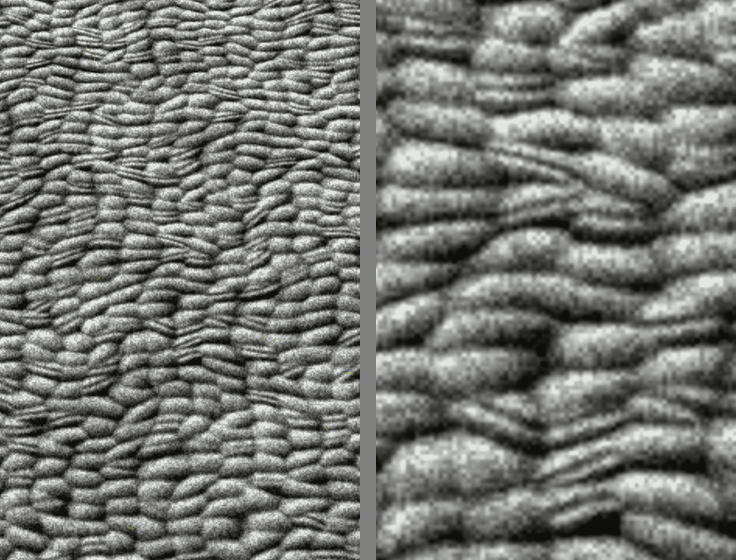
Left, the full canvas; right, a detail of the centre.
This texture is drawn by a Shadertoy shader. Its source:

```glsl
// A pebbled dark foam mat receding from the viewer, lit from the far side.

const vec2  CELL = vec2(0.064, 0.036);      // pebble spacing at the near edge
const float RECEDE = 0.30;                  // strength of the perspective
const vec2  RADII = vec2(1.18, 0.68);       // pebble half axes, in cell heights
const float TILT = 0.85;                    // spread of pebble angles
const float CREASE_SHARPNESS = 11.0;
const float FLOOR_HEIGHT = -0.5;
const float GROOVE_DEPTH = 0.30;
const vec2  LIGHT_STEP = vec2(-0.03, 0.11); // towards the light, in cells
const float BASE_TONE = 0.53;
const float RELIEF = 1.22;
const float GRAIN = 0.42;
const float GRAIN_FREQUENCY = 360.0;
const int   FIBRES = 8;
const vec3  SHADOW = vec3(0.055, 0.055, 0.045);
const vec3  SHEEN = vec3(0.89, 0.90, 0.89);
const vec3  FIBRE_COLOUR = vec3(0.55, 0.60, 0.22);

vec2 hash2(vec2 p) {
    vec3 q = fract(p.xyx * vec3(0.1031, 0.1030, 0.0973));
    q += dot(q, q.yzx + 33.33);
    return fract((q.xx + q.yz) * q.zy);
}

float valueNoise(vec2 p) {
    vec2 i = floor(p), f = fract(p);
    f = f * f * (3.0 - 2.0 * f);
    float low = mix(hash2(i).x, hash2(i + vec2(1, 0)).x, f.x);
    float high = mix(hash2(i + vec2(0, 1)).x, hash2(i + vec2(1, 1)).x, f.x);
    return mix(low, high, f.y);
}

// Layered sines bend the stacked columns.
vec2 bend(vec2 p) {
    return p + vec2(0.22 * sin(p.y * 0.55 + p.x * 0.4) + 0.12 * sin(p.y * 1.3 - p.x),
                    0.35 * sin(p.x * 0.9 + p.y * 0.25) + 0.12 * sin(p.x * 2.1 - p.y * 0.6));
}

// Smooth maximum of rotated domes, some split by a lengthwise groove.
float pebbleHeight(vec2 p) {
    float total = exp(CREASE_SHARPNESS * FLOOR_HEIGHT);
    for (int i = -1; i <= 1; i++) {
        float column = floor(p.x) + float(i);
        float y = p.y + 5.0 * hash2(vec2(column, 7.0)).x;
        for (int j = -2; j <= 2; j++) {
            vec2 id = vec2(column, floor(y) + float(j));
            vec2 place = hash2(id + 11.0), shape = hash2(id + 53.0);
            vec2 centre = id + 0.5 + (place - 0.5) * vec2(0.42, 0.42);
            vec2 d = (vec2(p.x, y) - centre) * vec2(CELL.x / CELL.y, 1.0);
            float angle = 0.08 + TILT * (shape.x - 0.5);
            float c = cos(angle), s = sin(angle);
            d = vec2(c * d.x + s * d.y, c * d.y - s * d.x);
            d.y += 0.2 * (place.x - 0.5) * d.x * d.x;
            d /= RADII * mix(vec2(0.86, 1.15), vec2(1.14, 0.90), shape.y);
            float groove = smoothstep(0.68, 0.85, place.y) * exp(-d.y * d.y * 22.0);
            float dome = 1.0 - dot(d, d) - GROOVE_DEPTH * groove;
            total += exp(CREASE_SHARPNESS * dome);
        }
    }
    return log(total) / CREASE_SHARPNESS;
}

float fibreMask(vec2 uv, float aspect) {
    float mask = 0.0;
    for (int i = 0; i < FIBRES; i++) {
        vec2 start = hash2(vec2(float(i), 91.0)) * vec2(aspect, 1.0);
        vec2 aim = hash2(vec2(float(i), 37.0));
        vec2 along = 0.012 * vec2(cos(aim.x * 3.14), sin(aim.x * 3.14));
        vec2 d = uv - start;
        float t = clamp(dot(d, along) / dot(along, along), 0.0, 1.0);
        float dist = length(d - along * t);
        mask = max(mask, 1.0 - smoothstep(0.0004, 0.0018, dist));
    }
    return mask;
}

void mainImage(out vec4 fragColor, in vec2 fragCoord) {
    vec2 uv = fragCoord / iResolution.y;
    float aspect = iResolution.x / iResolution.y;

    // Perspective onto the mat
    vec2 ground = vec2(uv.x - 0.5 * aspect, uv.y) / (1.0 - RECEDE * uv.y);
    vec2 p = bend(ground / CELL + 40.0);

    // Relief lighting and dark creases
    float nearSide = pebbleHeight(p - LIGHT_STEP);
    float farSide = pebbleHeight(p + LIGHT_STEP);
    float slope = RELIEF * (nearSide - farSide);
    float tone = BASE_TONE + slope / sqrt(1.0 + slope * slope);
    tone *= mix(0.5, 1.0, smoothstep(-0.1, 0.65, 0.5 * (nearSide + farSide)));

    // Broad dust patches, far sheen and foam grain
    tone += 0.22 * (valueNoise(p * 0.4) - 0.5) + 0.10 * (uv.y - 0.4);
    float grain = valueNoise(uv * GRAIN_FREQUENCY) - 0.5;
    grain += 0.6 * (valueNoise(uv * GRAIN_FREQUENCY * 0.45 + 19.0) - 0.5);
    tone += GRAIN * grain * (0.45 + 0.55 * clamp(tone, 0.0, 1.0));

    vec3 colour = mix(SHADOW, SHEEN, clamp(tone, 0.0, 1.0));
    colour = mix(colour, FIBRE_COLOUR, 0.6 * fibreMask(uv, aspect));
    fragColor = vec4(colour, 1.0);
}
```
